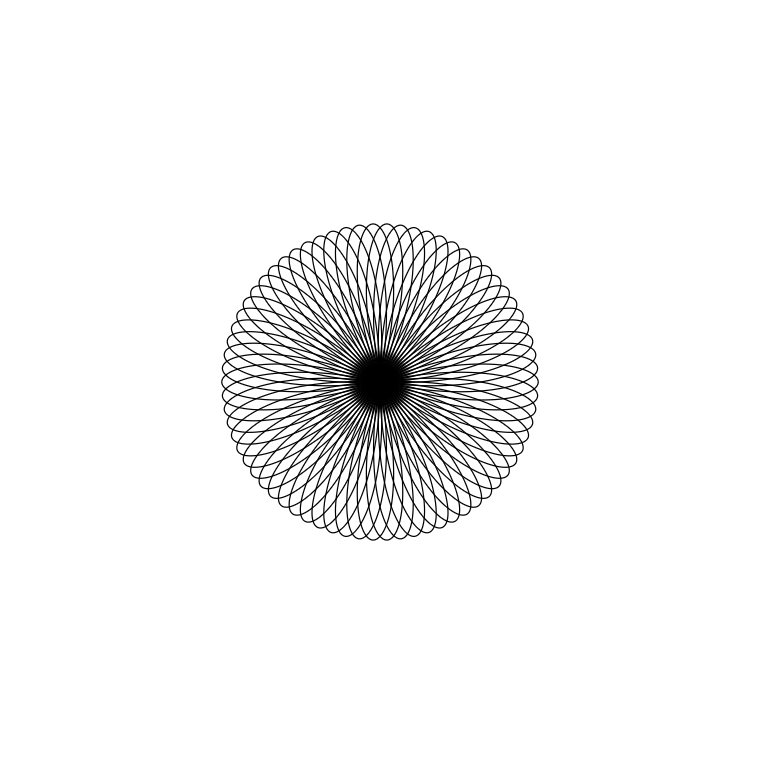
This pattern is drawn by a Shadertoy shader. Its source:

```glsl
// A black line rosette of seventy overlapping petals around a tiny hole, on white.

const float PI = 3.14159265;
const float PETALS = 70.0;

// Approximate distance to one petal outline, by polar angle from its axis
float petalDistance(float radius, float angle) {
    float phase = clamp(5.0 * angle, -0.5 * PI, 0.5 * PI);
    float reach = 0.0065 + 0.1995 * cos(phase);
    float slope = 5.0 * 0.1995 * sin(phase) / max(radius, 0.003);
    return abs(radius - reach) / sqrt(1.0 + slope * slope);
}

void mainImage(out vec4 fragColor, in vec2 fragCoord) {
    float pixel = 1.0 / iResolution.y;
    vec2 p = (fragCoord - vec2(0.5, 0.5026) * iResolution.xy) * pixel;
    float radius = length(p);

    // Fold the angle into one sector
    float sector = 2.0 * PI / PETALS;
    float angle = atan(p.y, p.x + 1e-6);
    angle -= sector * round(angle / sector);

    // Layer the neighbouring petals that can reach this sector
    float paper = 1.0;
    for (int i = -4; i <= 4; i++) {
        float d = petalDistance(radius, angle + float(i) * sector);
        paper *= 1.0 - clamp(0.5 + (0.0008 - d) / pixel, 0.0, 1.0);
    }

    fragColor = vec4(vec3(paper), 1.0);
}
```
